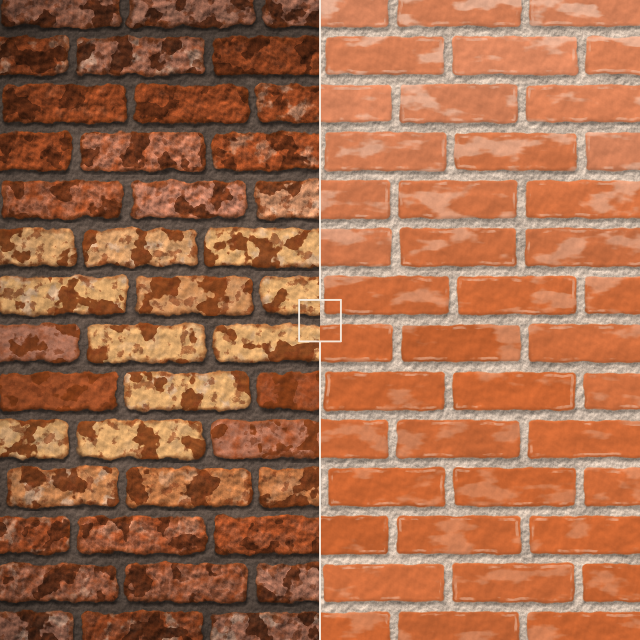
This texture is drawn by a WebGL 2 fragment shader. Its source:

```glsl
#version 300 es
precision highp float;
uniform vec2 u_resolution;
out vec4 fragColor;

// Layout, in canvas units
const float COURSE_HEIGHT = 0.0749;
const float COURSE_START = 0.0143;
const float BRICK_PITCH = 0.202;
const float BRICK_HALF_HEIGHT = 0.0302;
const float JOINT_HALF = 0.0068;
const float SKIPPED_BOND_COURSE = 9.0;
const vec2 OLD_JOINTS = vec2(0.121, 0.198);
const vec2 NEW_JOINTS = vec2(0.616, 0.705);
const float DIVIDER_HALF = 0.0015;
const float FRAME_HALF = 0.0325;

// Colours
const vec3 OLD_MORTAR = vec3(0.37, 0.31, 0.27);
const vec3 RUST = vec3(0.60, 0.29, 0.15);
const vec3 DUSTY_PINK = vec3(0.71, 0.47, 0.37);
const vec3 CREAM = vec3(0.87, 0.66, 0.43);
const vec3 CHALK = vec3(0.83, 0.70, 0.60);
const vec3 STAIN = vec3(0.49, 0.23, 0.09);
const vec3 SOOT = vec3(0.26, 0.13, 0.08);
const vec3 NEW_MORTAR = vec3(0.79, 0.71, 0.64);
const vec3 CLAY = vec3(0.77, 0.39, 0.20);
const vec3 PALE_CLAY = vec3(0.84, 0.52, 0.37);
const vec3 GLOSS = vec3(0.93, 0.75, 0.65);
const vec3 LINE = vec3(0.98, 0.94, 0.89);

vec3 hash3(vec2 cell) {
  vec3 q = fract(vec3(cell.xyx) * vec3(0.1031, 0.1030, 0.0973));
  q += dot(q, q.yxz + 33.33);
  return fract((q.xxy + q.yzz) * q.zyx);
}

float cornerSlope(vec2 cell, vec2 offset) {
  float angle = 6.2832 * hash3(cell).x;
  return dot(vec2(cos(angle), sin(angle)), offset);
}

float gradientNoise(vec2 p) {
  vec2 i = floor(p), f = p - i;
  vec2 w = f * f * f * (f * (f * 6.0 - 15.0) + 10.0);
  vec2 e = vec2(1.0, 0.0);
  float low = mix(cornerSlope(i, f), cornerSlope(i + e, f - e), w.x);
  float high = mix(cornerSlope(i + e.yx, f - e.yx), cornerSlope(i + 1.0, f - 1.0), w.x);
  return 1.4 * mix(low, high, w.y);
}

float fbm(vec2 p) {
  float sum = 0.0, amplitude = 0.55;
  for (int i = 0; i < 4; i++) {
    sum += amplitude * gradientNoise(p);
    p = mat2(1.6, 1.2, -1.2, 1.6) * p + 7.3;
    amplitude *= 0.5;
  }
  return sum;
}

// Slope of a rough surface towards light from above
float relief(vec2 p) {
  return fbm(p) - fbm(p + vec2(-0.12, 0.25));
}

float boxDistance(vec2 p, vec2 halfSize, float radius) {
  vec2 q = abs(p) - halfSize + radius;
  return length(max(q, 0.0)) + min(max(q.x, q.y), 0.0) - radius;
}

float jointX(float k, float course, float start, float jitter) {
  return start + BRICK_PITCH * k + jitter * (hash3(vec2(k + 31.0, course + 57.0)).x - 0.5);
}

vec3 oldBrick(vec2 p, vec3 seed, float course, float d) {
  vec2 q = p + seed.xy * 9.0;
  float blotch = fbm(q * 21.0), flakes = fbm(q * 48.0 + 4.0);
  float middle = 1.0 - smoothstep(1.5, 3.8, abs(course - 6.0) + seed.y - 0.5);
  vec3 color = mix(RUST, DUSTY_PINK, smoothstep(0.25, 0.75, seed.x + 0.5 * flakes));
  color = mix(color, CREAM, middle * smoothstep(0.12, 0.35, seed.z));
  color = mix(color, CHALK, 0.65 * smoothstep(0.02, 0.3, fbm(q * 30.0 + 9.0)) * smoothstep(0.1, 0.9, seed.z));
  color = mix(color, mix(SOOT, STAIN, 0.3 + 0.6 * middle), 0.85 * smoothstep(0.10, 0.17, blotch));
  color = mix(color, RUST * 0.8, 0.6 * smoothstep(0.12, 0.32, flakes));
  color = mix(color, STAIN, 0.55 * smoothstep(-0.009, 0.0, d + 0.01 * flakes));
  return color * (1.0 + mix(0.85, 0.4, middle) * relief(p * 55.0));
}

vec3 newBrick(vec2 p, vec3 seed, float d) {
  vec2 q = p + seed.xy * 9.0;
  float height = smoothstep(0.3, 1.0, p.y);
  vec3 color = mix(CLAY, PALE_CLAY, clamp(height + 0.5 * (seed.x - 0.5), 0.0, 1.0));
  color *= 1.0 + 0.10 * fbm(q * vec2(18.0, 30.0)) + 0.08 * (seed.z - 0.5);
  float sheen = smoothstep(0.10, 0.32, fbm(q * vec2(11.0, 27.0) + 3.0));
  float rim = 1.0 - smoothstep(0.001, 0.003, abs(d + 0.005));
  rim *= smoothstep(0.0, 0.25, fbm(q * 24.0 + 6.0));
  color = mix(color, GLOSS, (0.3 + 0.4 * height) * sheen + 0.5 * rim * (1.0 - sheen));
  return color * (1.0 + 0.16 * relief(p * 45.0));
}

void main() {
  vec2 p = gl_FragCoord.xy / u_resolution;
  float pixel = 1.0 / min(u_resolution.x, u_resolution.y);
  bool isNew = p.x > 0.5;

  // Courses and running bond; the new side skips one shift
  float course = floor((p.y - COURSE_START) / COURSE_HEIGHT + 0.5);
  float skipped = isNew ? step(SKIPPED_BOND_COURSE, course) : 0.0;
  vec2 starts = isNew ? NEW_JOINTS : OLD_JOINTS;
  float start = mix(starts.x, starts.y, mod(course + skipped, 2.0));
  float jitter = isNew ? 0.009 : 0.02;
  float k = floor((p.x - start) / BRICK_PITCH);
  if (p.x < jointX(k, course, start, jitter)) k -= 1.0;
  else if (p.x > jointX(k + 1.0, course, start, jitter)) k += 1.0;
  float left = jointX(k, course, start, jitter);
  float right = jointX(k + 1.0, course, start, jitter);

  // Uneven brick outline
  vec3 seed = hash3(vec2(k + 13.0, course + (isNew ? 71.0 : 23.0)));
  vec2 local = p - vec2(0.5 * (left + right), COURSE_START + course * COURSE_HEIGHT);
  vec2 halfSize = vec2(0.5 * (right - left) - JOINT_HALF, BRICK_HALF_HEIGHT - 0.0015 * seed.y);
  float radius = isNew ? 0.006 : 0.010;
  float rough = (isNew ? 0.004 : 0.009) * fbm(p * 28.0 + seed.z * 5.0);
  float d = boxDistance(local, halfSize, radius) + rough;
  float shade = boxDistance(local + vec2(-0.001, 0.005), halfSize, radius) + rough;

  // Mortar with grain and shadow under each brick
  vec3 mortar = isNew ? NEW_MORTAR : OLD_MORTAR;
  mortar *= 1.0 + 0.45 * relief(p * 95.0) + 0.2 * fbm(p * 20.0);
  mortar *= 1.0 - (isNew ? 0.28 : 0.5) * (1.0 - smoothstep(-0.003, 0.004, shade));

  // Brick faces, lit along the top edge
  vec3 face = isNew ? newBrick(p, seed, d) : oldBrick(p, seed, course, d);
  float edge = smoothstep(-0.006, 0.0, d);
  face *= 1.0 + edge * (isNew ? 0.14 : 0.25) * clamp(local.y / BRICK_HALF_HEIGHT - 0.3, -1.0, 0.6);
  vec3 color = mix(face, mortar, smoothstep(-pixel, pixel, d));

  // Darkened borders of the old side
  if (!isNew) {
    float vignette = smoothstep(0.25, 0.52, abs(p.y - 0.48)) + 0.5 * smoothstep(0.16, 0.0, p.x);
    color *= 1.0 - 0.28 * vignette;
  }

  // Divider and central square frame
  float frame = boxDistance(p - vec2(0.5, 0.499), vec2(FRAME_HALF), 0.0);
  float divider = max(abs(p.x - 0.5) - DIVIDER_HALF, -frame);
  float line = min(divider, abs(frame) - DIVIDER_HALF);
  color = mix(color, LINE, 0.92 * (1.0 - smoothstep(-0.5 * pixel, 0.5 * pixel, line)));
  fragColor = vec4(clamp(color, 0.0, 1.0), 1.0);
}
```
